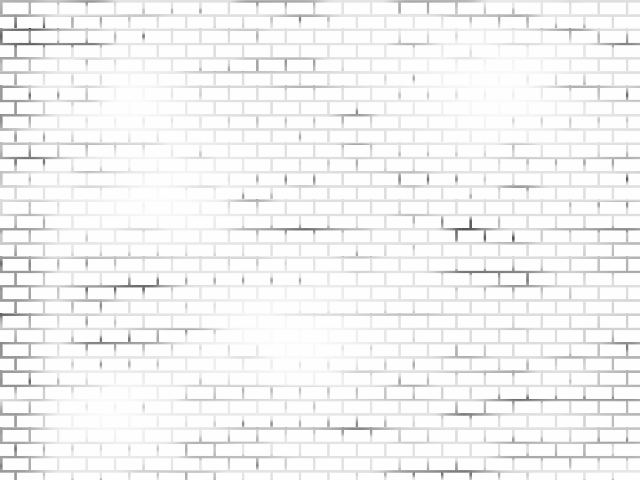
This pattern is drawn by a Shadertoy shader. Its source:

```glsl
// White running-bond brick wall with thin grey mortar, unevenly faded and streaked with soot

float hash(vec2 p) {
    return fract(sin(dot(p, vec2(127.1, 311.7))) * 43758.5453);
}

float noise(vec2 p) {
    vec2 i = floor(p), f = fract(p);
    f = f * f * (3.0 - 2.0 * f);
    return mix(mix(hash(i), hash(i + vec2(1, 0)), f.x),
               mix(hash(i + vec2(0, 1)), hash(i + vec2(1, 1)), f.x), f.y);
}

// 1 on the joints between bricks, 0 on the brick faces
float mortarMask(vec2 p) {
    vec2 grid = vec2(16.875, 33.7);
    vec2 cell = vec2(p.x, 1.0 - p.y) * grid;
    cell.x += 0.5 * mod(floor(cell.y), 2.0);
    vec2 toJoint = abs(fract(cell - vec2(0.047, 0.094) + 0.5) - 0.5) / grid;
    float pixel = 1.0 / iResolution.y;
    return 1.0 - smoothstep(-0.5 * pixel, 0.5 * pixel, min(toJoint.x, toJoint.y) - 0.0026);
}

// Broad patches where the mortar is almost washed out
float fading(vec2 p) {
    vec3 patches[5] = vec3[5](vec3(0.33, 0.60, 0.14), vec3(0.60, 0.29, 0.15),
                              vec3(1.04, 0.81, 0.14), vec3(0.26, 0.79, 0.10),
                              vec3(0.23, 0.15, 0.10));
    float keep = 1.0;
    for (int i = 0; i < 5; i++) {
        vec2 d = (p - patches[i].xy) * vec2(0.8, 1.1) / patches[i].z;
        keep *= 1.0 - 0.9 * exp(-dot(d, d));
    }
    return keep * mix(0.75, 1.1, noise(p * 5.0 + 3.7));
}

// Darkness of the mortar: pale base, horizontal streaks, dirtier side edges
float soot(vec2 p) {
    float n = noise(p * vec2(9.0, 57.0) + 11.3);
    float streak = 0.32 * smoothstep(0.5, 0.95, n) + 0.22 * smoothstep(0.85, 1.0, n);
    float aspect = iResolution.x / iResolution.y;
    float edge = smoothstep(0.13, 0.03, p.x)
               + 0.6 * smoothstep(aspect - 0.2, aspect, p.x) * smoothstep(0.75, 0.4, p.y);
    edge *= smoothstep(0.2, 0.7, noise(p * vec2(6.0, 22.0) + 5.1));
    return fading(p) * (0.12 + streak) + 0.3 * edge;
}

void mainImage(out vec4 fragColor, in vec2 fragCoord) {
    vec2 p = fragCoord / iResolution.y;
    float shade = 0.996 - mortarMask(p) * soot(p);
    fragColor = vec4(vec3(clamp(shade, 0.0, 1.0)), 1.0);
}
```
